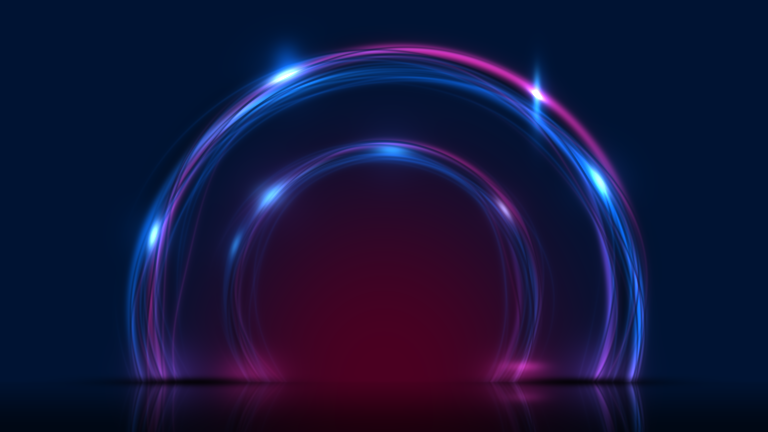
Write a WebGL 1 fragment shader that draws this background.

```glsl
precision highp float;
// Two glowing arches of tangled light strands stand on a dark mirror floor.
// Each arch is drawn in polar coordinates: wide ribbons, thin hashed strands
// and hot flares; the floor folds the same light about its horizon.

uniform vec2 u_resolution;

#define FLOOR_Y 0.116
#define STRANDS 22
#define NAVY vec3(0.0, 0.075, 0.200)
#define CRIMSON vec3(0.29, 0.0, 0.130)
#define BLUE vec3(0.03, 0.38, 0.85)
#define CYAN vec3(0.20, 0.72, 0.90)
#define MAGENTA vec3(0.80, 0.13, 0.54)
#define PURPLE vec3(0.42, 0.22, 0.72)
#define OUTER vec3(0.007, 0.299, 0.5625)
#define INNER vec3(-0.006, 0.310, 0.345)

float hash(float n) {
  n = fract(n * 0.1031);
  n *= n + 33.33;
  return fract(n * (n + n));
}

// Soft line and soft ellipse profiles
float line(float d, float w) { return exp(-d * d / (w * w)); }
float blob(vec2 d, vec2 size) { d /= size; return exp(-dot(d, d)); }
float ribbon(float d, float w) { return line(d, w) + 0.13 * line(d, 2.6 * w); }

// Arch coordinates: x = angle from the top, y = distance from the ring
vec2 polar(vec2 p, vec3 ring) {
  vec2 d = p - ring.xy;
  return vec2(atan(d.x, d.y), length(d) - ring.z);
}

// Bright core in a coloured halo, stretched along the ring
vec3 flare(vec2 s, float radius, vec2 at, float size, vec3 core, vec3 tint) {
  vec2 d = (s - at) * vec2(radius, 1.0);
  return core * blob(d, size * vec2(1.0, 0.28))
       + tint * (0.5 * blob(d, size * vec2(2.2, 0.65)) + 0.16 * blob(d, vec2(1.9 * size)));
}

// Ribbons and strands; spread scales their offsets, tail dims the right end
vec3 arch(vec2 s, float spread, float tail, float seed) {
  float t = s.x, r = s.y;
  vec3 threads = vec3(0.0);
  float cut = 1.0;
  float fan = spread * mix(0.048, 0.078, smoothstep(0.5, 1.6, abs(t)));
  for (int i = 0; i < STRANDS; i++) {
    float a = hash(float(i) * 7.3 + seed);
    float b = hash(float(i) * 3.7 + seed + 51.0);
    float wave = 0.45 * sin(t * (1.2 + 2.5 * b) + 40.0 * a);
    float d = r - fan * (2.0 * a - 0.95 + wave);
    float vis = 0.5 + 0.5 * sin(t * (1.5 + 2.0 * a) + 20.0 * b);
    vec3 tint = mix(BLUE, MAGENTA, smoothstep(0.75, 0.9, b));
    threads += tint * vis * (0.12 * line(d, 0.0026) + 0.075 * line(d, 0.010));
    cut *= 1.0 - 0.65 * vis * line(d - 0.005, 0.0026);
  }
  // Ribbon paths around the arch
  float pinkPath = spread * (0.016 + 0.028 * sin(1.1 * t) + 0.008 * cos(2.0 * t));
  float bluePath = -0.032 * spread * cos(1.6 * (t - 0.15));
  float sidePath = -0.045 * spread * smoothstep(0.6, 1.4, t);

  // Brightness along each path
  float pinkGain = (0.38 + 0.5 * line(t - 0.3, 0.65)) * mix(1.0, tail, smoothstep(0.95, 1.35, t));
  float blueGain = 0.26 + 0.65 * line(t + 0.62, 0.28) + 0.5 * line(t - 0.95, 0.28)
                 + 0.55 * smoothstep(1.1, 1.5, t) + 0.22 * line(t + 1.4, 0.35);
  float sideGain = 0.6 * smoothstep(0.75, 1.5, t);
  float w = 0.0115 * mix(0.4, 1.0, spread);
  vec3 glow = MAGENTA * pinkGain * ribbon(r - pinkPath, w)
            + mix(BLUE, CYAN, 0.5 * line(t + 0.5, 0.4)) * blueGain * ribbon(r - bluePath, w)
            + PURPLE * sideGain * ribbon(r - sidePath, 0.8 * w);
  return glow * cut + threads;
}

// All emitted light above the floor
vec3 lights(vec2 p, vec2 o, vec2 n) {
  vec3 hot = vec3(0.72, 0.90, 0.95);
  vec3 big = arch(o, 1.0, 0.15, 3.0);
  vec3 small = arch(n, 0.55, 0.9, 29.0) * mix(0.32, 0.55, line(n.x - 0.2, 0.9));

  big += flare(o, OUTER.z, vec2(-0.423, 0.014), 0.038, hot, BLUE);
  big += flare(o, OUTER.z, vec2(0.625, 0.031), 0.018, hot, PURPLE);
  big += flare(o, OUTER.z, vec2(1.054, 0.004), 0.034, hot, BLUE);
  big += flare(o, OUTER.z, vec2(-1.287, 0.0), 0.030, hot, BLUE);
  big += CYAN * 0.8 * blob(p - vec2(0.354, 0.78), vec2(0.008, 0.045));
  big += BLUE * 0.45 * blob(p - vec2(0.357, 0.76), vec2(0.020, 0.075));
  big += BLUE * 0.4 * blob(p - vec2(-0.225, 0.855), vec2(0.032, 0.040));

  small += 0.55 * flare(n, INNER.z, vec2(-0.825, 0.004), 0.044, CYAN, PURPLE);
  small += 0.30 * CYAN * blob(p - vec2(-0.265, 0.548), vec2(0.035, 0.028));
  small += 0.55 * flare(n, INNER.z, vec2(0.07, -0.002), 0.038, CYAN, BLUE);
  small += 0.50 * flare(n, INNER.z, vec2(0.945, 0.006), 0.024, hot, MAGENTA);
  small += 0.35 * flare(n, INNER.z, vec2(-1.22, 0.015), 0.026, CYAN, BLUE);
  small += 0.40 * MAGENTA * blob(p - vec2(0.325, 0.152), vec2(0.045, 0.012));

  // Strands turn purple at the feet, where a haze gathers
  vec3 sum = big + small;
  float low = 1.0 - smoothstep(FLOOR_Y, FLOOR_Y + 0.13, p.y);
  sum = mix(sum, dot(sum, vec3(0.4)) * vec3(1.0, 0.42, 1.05), 0.6 * low);
  float x = abs(p.x), h = p.y - FLOOR_Y - 0.01;
  sum += MAGENTA * 0.32 * blob(vec2(x - 0.31, h), vec2(0.075, 0.055));
  sum += PURPLE * 0.32 * blob(vec2(x - 0.50, h), vec2(0.075, 0.075));
  return sum;
}

void main() {
  vec2 p = (gl_FragCoord.xy - vec2(0.5 * u_resolution.x, 0.0)) / u_resolution.y;
  float below = 1.0 - smoothstep(FLOOR_Y - 0.003, FLOOR_Y + 0.003, p.y);
  float depth = max(FLOOR_Y - p.y, 0.0) / FLOOR_Y;
  vec2 q = vec2(p.x, FLOOR_Y + abs(p.y - FLOOR_Y));
  vec2 o = polar(q, OUTER), n = polar(q, INNER);

  // Backdrop with a red glow at the horizon, dimming across the floor
  float reach = length((p - vec2(0.0, 0.11)) * vec2(1.12, 0.95));
  vec3 color = mix(NAVY, CRIMSON, 1.0 - smoothstep(0.05, 0.74, reach));
  color *= 1.0 - 0.60 * smoothstep(-0.25, 1.0, depth) * below;
  color *= 1.0 - 0.60 * line(o.y, 0.042) - 0.35 * line(n.y, 0.025);

  color += lights(q, o, n) * mix(1.0, 0.6 * (1.0 - 0.6 * depth), below);

  // Thin contact shadows under the feet
  color *= 1.0 - 0.85 * blob(vec2(abs(p.x) - 0.455, p.y - FLOOR_Y), vec2(0.18, 0.011));
  gl_FragColor = vec4(min(color, 1.0), 1.0);
}
```
